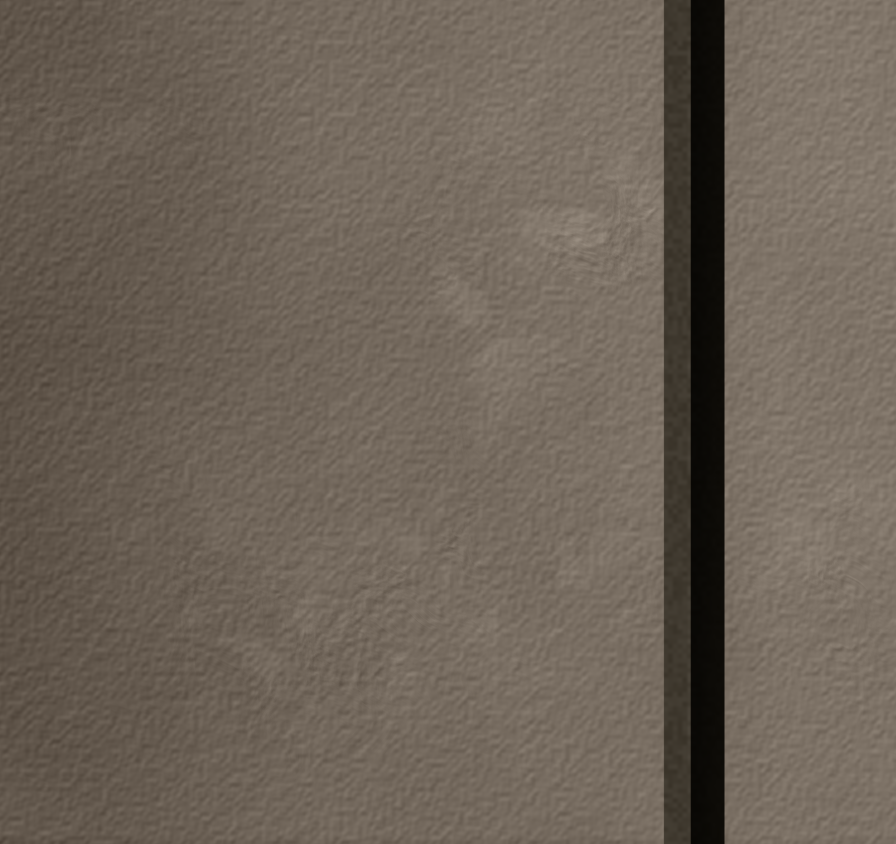
A WebGL 1 fragment shader for this texture:

```glsl
precision highp float;
// Warm grey-brown plaster panels parted by a dark vertical groove with a bevelled side.

uniform vec2 u_resolution;

// Groove borders as fractions of the width
const float BEVEL_LEFT = 0.741;
const float BEVEL_RIGHT = 0.771;
const float GROOVE_RIGHT = 0.8086;

// Colours
const vec3 PLASTER = vec3(0.445, 0.402, 0.357);
const vec3 BEVEL = vec3(0.245, 0.220, 0.180);
const vec3 GROOVE = vec3(0.045, 0.038, 0.024);

// Surface: frequencies are per canvas height
const float GRAIN_FREQ = 175.0;
const float CRUST_FREQ = 48.0;
const float BLOTCH_FREQ = 5.0;
const float GRAIN_RELIEF = 0.17;
const float CRUST_RELIEF = 0.16;
const float BLOTCH_AMOUNT = 0.055;
const vec2 LIGHT_STEP = vec2(-0.0018, 0.0026);

float hash(vec2 p) {
  vec3 q = fract(vec3(p.xyx) * 0.1031);
  q += dot(q, q.yzx + 33.33);
  return fract((q.x + q.y) * q.z);
}

float noise(vec2 p) {
  vec2 i = floor(p);
  vec2 f = fract(p);
  f = f * f * (3.0 - 2.0 * f);
  float low = mix(hash(i), hash(i + vec2(1.0, 0.0)), f.x);
  float high = mix(hash(i + vec2(0.0, 1.0)), hash(i + vec2(1.0, 1.0)), f.x);
  return mix(low, high, f.y);
}

float fbm(vec2 p) {
  float sum = 0.0;
  float amp = 0.5;
  for (int k = 0; k < 5; k++) {
    sum += amp * noise(p);
    p = mat2(1.6, 1.2, -1.2, 1.6) * p + 17.3;
    amp *= 0.5;
  }
  return sum;
}

// Soft elliptical mask
float patchMask(vec2 uv, vec2 centre, vec2 radius) {
  vec2 d = (uv - centre) / radius;
  return exp(-dot(d, d));
}

// Areas where the trowel left a rougher, paler crust
float crustMask(vec2 uv) {
  float m = patchMask(uv, vec2(0.53, 0.67), vec2(0.07, 0.17));
  m += patchMask(uv, vec2(0.67, 0.73), vec2(0.08, 0.13));
  m += patchMask(uv, vec2(0.55, 0.32), vec2(0.16, 0.10));
  m += patchMask(uv, vec2(0.35, 0.21), vec2(0.09, 0.09));
  m += 0.7 * patchMask(uv, vec2(0.20, 0.33), vec2(0.07, 0.11));
  m += 0.6 * patchMask(uv, vec2(0.13, 0.88), vec2(0.12, 0.09));
  m += 0.6 * patchMask(uv, vec2(0.94, 0.32), vec2(0.09, 0.13));
  return min(m, 1.0);
}

float grainHeight(vec2 p) {
  return noise(p * GRAIN_FREQ) + 0.6 * noise(p * GRAIN_FREQ * 0.53 + 41.0);
}

// Creased height field, folded along noise ridges
float crustHeight(vec2 p) {
  vec2 warp = vec2(noise(p * 21.0), noise(p * 21.0 + 63.0)) * 0.04;
  return 1.0 - abs(2.0 * fbm((p + warp) * CRUST_FREQ) - 1.0);
}

vec3 plaster(vec2 uv, vec2 p) {
  // Broad light: dim at the left, brighter toward the right
  float light = mix(-0.075, 0.012, smoothstep(-0.08, 0.48, uv.x));
  light += 0.022 * smoothstep(0.45, 0.74, uv.x);
  light += 0.022 * smoothstep(GROOVE_RIGHT, 0.88, uv.x);
  light += 0.012 * (uv.y - 0.5);
  light -= 0.025 * (1.0 - smoothstep(0.0, 0.012, uv.y));

  // Uneven pigment and pale flecks in the crust
  float crust = crustMask(uv);
  float blotch = fbm(p * BLOTCH_FREQ + 8.0) - 0.48;
  float fleck = smoothstep(0.49, 0.68, fbm(p * 19.0 + 5.0));
  light += BLOTCH_AMOUNT * blotch + 0.045 * crust * fleck;

  // Raked light over the grain and creases
  float grain = grainHeight(p) - grainHeight(p + LIGHT_STEP);
  float crease = crustHeight(p) - crustHeight(p + LIGHT_STEP);
  float roughness = 0.12 + 0.88 * crust * smoothstep(0.34, 0.6, fbm(p * 13.0 + 30.0));
  light += GRAIN_RELIEF * 0.5 * grain + CRUST_RELIEF * roughness * crease;
  return PLASTER + light * vec3(1.0, 0.99, 0.96);
}

void main() {
  vec2 uv = gl_FragCoord.xy / u_resolution;
  vec2 p = gl_FragCoord.xy / u_resolution.y;
  float soft = 0.8 / u_resolution.x;

  // Bevelled side with faint grain and a worn inner edge
  float worn = patchMask(uv, vec2(BEVEL_RIGHT - 0.002, uv.y), vec2(0.002, 1.0));
  vec3 bevel = BEVEL + 0.05 * (noise(p * GRAIN_FREQ) - 0.5);
  bevel += 0.03 * worn * noise(vec2(3.0, p.y * 60.0));

  // Groove deepens away from the bevel
  float depth = smoothstep(BEVEL_RIGHT, GROOVE_RIGHT, uv.x);
  vec3 groove = GROOVE * mix(0.8, 1.2, depth) + 0.01 * (noise(p * GRAIN_FREQ) - 0.5);

  vec3 color = plaster(uv, p);
  float inBevel = smoothstep(BEVEL_LEFT - soft, BEVEL_LEFT + soft, uv.x);
  float inGroove = smoothstep(BEVEL_RIGHT - soft, BEVEL_RIGHT + soft, uv.x);
  float pastGroove = smoothstep(GROOVE_RIGHT - soft, GROOVE_RIGHT + soft, uv.x);
  vec3 recess = mix(bevel, groove, inGroove);
  color = mix(color, recess, inBevel * (1.0 - pastGroove));
  gl_FragColor = vec4(clamp(color, 0.0, 1.0), 1.0);
}
```
